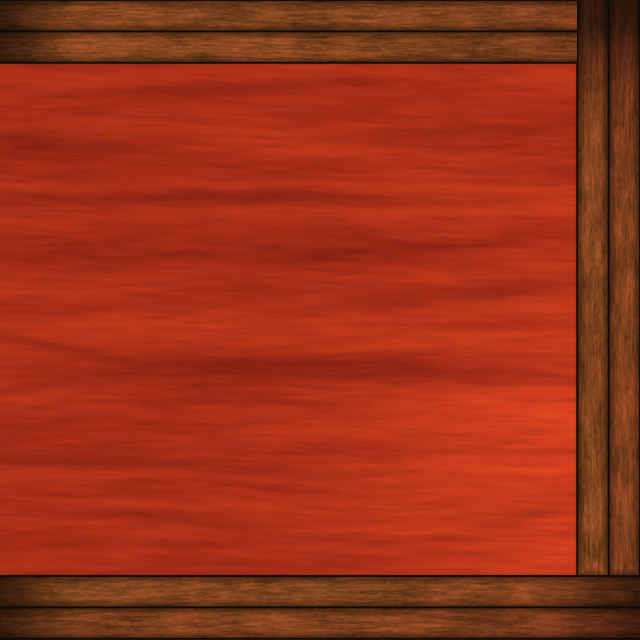
This texture is drawn by a Shadertoy shader. Its source:

```glsl
// Polished red wood panel with flowing dark streaks, framed by paired brown planks.
#define FRAME_LOW 0.100
#define FRAME_HIGH 0.902
#define PLANK 0.049
#define SEAM 0.0027
#define WARP 0.018
#define STREAK_DEPTH 0.27
#define GRAIN 0.22
#define RED_DEEP vec3(0.625, 0.165, 0.083)
#define RED_BRIGHT vec3(0.795, 0.235, 0.115)
#define BROWN vec3(0.545, 0.300, 0.130)
#define RUST vec3(0.520, 0.225, 0.120)
#define SHADOW vec3(0.075, 0.040, 0.018)

const int STREAKS = 11;
// Centre x, centre y, half length, slope
const vec4 PLACE[STREAKS] = vec4[STREAKS](
    vec4(0.45, 0.866, 0.25, 0.04), vec4(0.05, 0.780, 0.13, -0.07),
    vec4(0.36, 0.691, 0.36, -0.01), vec4(0.72, 0.797, 0.22, 0.05),
    vec4(0.55, 0.602, 0.27, 0.04), vec4(0.72, 0.540, 0.22, 0.06),
    vec4(0.46, 0.428, 0.32, -0.02), vec4(0.07, 0.462, 0.13, -0.20),
    vec4(0.24, 0.273, 0.34, -0.03), vec4(0.32, 0.182, 0.24, -0.08),
    vec4(0.82, 0.190, 0.11, 0.30));
// Bend, half width, strength
const vec3 SHAPE[STREAKS] = vec3[STREAKS](
    vec3(0.0, 0.010, 0.55), vec3(0.0, 0.018, 0.75),
    vec3(0.0, 0.013, 0.90), vec3(0.0, 0.010, 0.50),
    vec3(0.22, 0.013, 0.75), vec3(0.12, 0.016, 0.75),
    vec3(-0.05, 0.018, 0.95), vec3(0.0, 0.009, 0.50),
    vec3(0.0, 0.012, 0.80), vec3(-0.10, 0.011, 0.55),
    vec3(0.30, 0.012, 0.45));

float hash(vec2 p) {
    vec3 q = fract(p.xyx * 0.1031);
    q += dot(q, q.yzx + 33.33);
    return fract((q.x + q.y) * q.z);
}

float noise(vec2 p) {
    vec2 i = floor(p), f = fract(p);
    f = f * f * (3.0 - 2.0 * f);
    return mix(mix(hash(i), hash(i + vec2(1, 0)), f.x),
               mix(hash(i + vec2(0, 1)), hash(i + vec2(1, 1)), f.x), f.y);
}

float fbm(vec2 p) {
    float sum = 0.0, amp = 0.5;
    for (int i = 0; i < 4; i++) {
        sum += amp * noise(p);
        p = p * 2.03 + 17.1;
        amp *= 0.5;
    }
    return sum;
}

// Accumulated darkness of the long curved streaks
float streaks(vec2 p) {
    float dark = 0.0;
    for (int i = 0; i < STREAKS; i++) {
        float dx = p.x - PLACE[i].x;
        float dy = p.y - PLACE[i].y - PLACE[i].w * dx - SHAPE[i].x * dx * dx;
        float along = dx / PLACE[i].z, across = dy / SHAPE[i].y;
        dark += SHAPE[i].z * exp(-along * along - across * across);
    }
    return dark;
}

vec3 redPanel(vec2 p) {
    vec2 q = p;
    q.y += WARP * (fbm(p * vec2(4.0, 9.0) + 3.0) - 0.47);
    float bands = fbm(q * vec2(2.5, 34.0) + 8.0) - 0.47;
    float feather = fbm(vec2(q.x * 16.0 + q.y * 30.0, q.y * 150.0)) - 0.47;

    // Light gathers toward the right and lower edges
    float light = 0.10 + 0.28 * smoothstep(0.1, 0.9, p.x) + 0.24 * (1.0 - p.y);
    vec2 glow = (p - vec2(0.92, 0.32)) / vec2(0.26, 0.28);
    light += 0.42 * exp(-dot(glow, glow));
    vec3 col = mix(RED_DEEP, RED_BRIGHT, light);
    col *= 1.0 + 0.30 * bands + GRAIN * feather;
    col.g += 0.035 * bands + 0.02 * feather;

    float dark = min(streaks(q), 1.0) * (0.9 + 0.6 * bands);
    return col * (1.0 - STREAK_DEPTH * dark * vec3(0.9, 1.2, 0.75));
}

// along and across run with and against the plank's fibres
vec3 brownPlank(float along, float across, float rust) {
    float fibre = fbm(vec2(along * 28.0, across * 330.0)) - 0.47;
    float mottled = fbm(vec2(along * 22.0, across * 30.0) + 5.0) - 0.47;
    float pores = noise(vec2(along * 150.0, across * 420.0)) - 0.5;
    vec3 col = mix(BROWN, RUST, clamp(rust + 0.5 * mottled, 0.0, 1.0));
    return col * (0.94 + 0.55 * fibre + 0.55 * mottled + 0.18 * pores);
}

void mainImage(out vec4 fragColor, in vec2 fragCoord) {
    vec2 p = fragCoord / iResolution.xy;
    bool low = p.y < FRAME_LOW;
    bool side = !low && p.x > FRAME_HIGH;
    bool top = !low && !side && p.y > FRAME_HIGH;
    vec3 col;
    float edge;

    if (low || side || top) {
        // Each border holds two planks separated by a seam
        float depth = low ? FRAME_LOW - p.y : (side ? p.x : p.y) - FRAME_HIGH;
        float along = side ? p.y + 4.0 : p.x + (low ? 2.0 : 0.0);
        float rust = 0.22 + 0.35 * smoothstep(0.55, 1.0, side ? p.y : p.x);
        rust += 0.22 * step(PLANK, depth) * float(low || side);
        col = brownPlank(along, depth, rust);
        edge = min(min(depth, abs(depth - PLANK)), abs(depth - 2.0 * PLANK));
        if (side) edge = min(edge, p.y - FRAME_LOW);

        // Worn, darkened ends and shaded plank edges
        float worn = side ? smoothstep(0.80, 1.02, p.y) : 1.0 - smoothstep(-0.03, 0.13, p.x);
        if (low) worn = max(worn, 0.75 * smoothstep(0.82, 1.02, p.x));
        col *= 1.0 - 0.65 * worn;
        col *= 0.64 + 0.36 * smoothstep(0.0, 0.015, edge);
    } else {
        col = redPanel(p);
        edge = min(p.y - FRAME_LOW, FRAME_HIGH - max(p.x, p.y));
        col *= 0.90 + 0.10 * smoothstep(0.0, 0.008, edge);
    }
    col = mix(SHADOW, col, smoothstep(0.0004, SEAM, edge));
    fragColor = vec4(clamp(col, 0.0, 1.0), 1.0);
}
```
